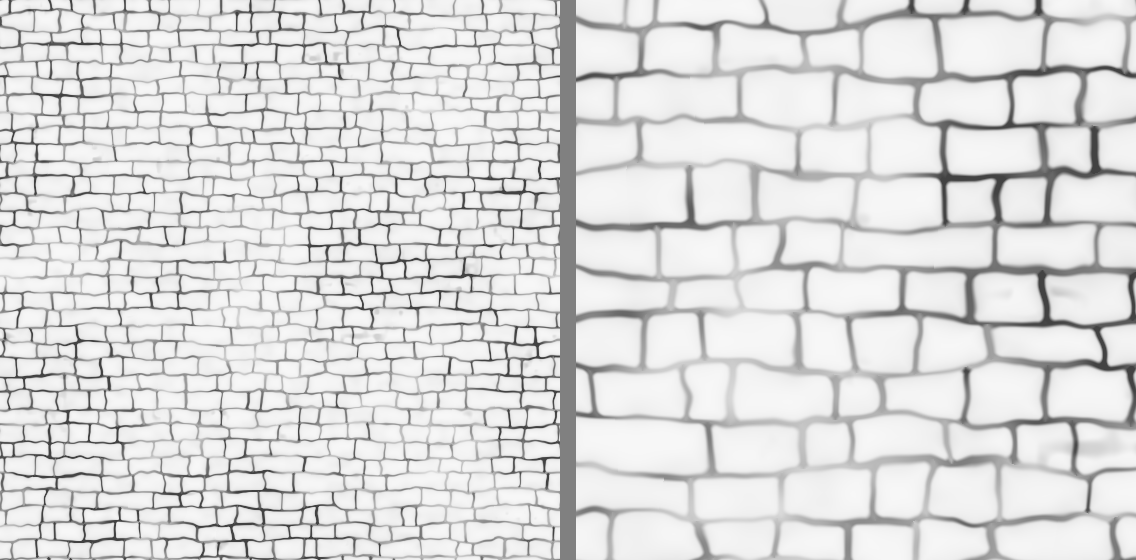
Left, the full canvas; right, a detail of the centre.
This texture map is drawn by a WebGL 1 fragment shader. Its source:

```glsl
precision highp float;
// Pale, whitewashed masonry: 34 courses of irregular rounded bricks with broken grey joints.
// Bed joints wander one by one, jittered uprights split each course, and the distance to a
// rounded brick outline drives mortar, a dark core and a faint halo. All noise wraps.

uniform vec2 u_resolution;

const float COURSES = 34.0;
const float BRICKS = 22.0;          // average bricks per course
const float COURSE_SHIFT = 0.2;     // vertical phase, in courses
const float WIDTH_JITTER = 0.64;    // shift of upright joints, in bricks
const float TILT = 0.07;            // slant of upright joints, in bricks
const float BED_DRIFT = 0.34;       // wandering of each bed joint, in courses
const float RIPPLE = 0.16;          // fine unevenness of edges, in courses
const float CORNER = 0.17;          // corner radius, in courses
const float INSET = 0.045;          // largest loss of brick size per side, in courses
const float MORTAR_WIDTH = 0.105;
const float MORTAR_DEPTH = 0.15;
const float CORE_WIDTH = 0.075;
const float CORE_DEPTH = 0.56;
const float HALO_WIDTH = 0.12;
const float HALO_DEPTH = 0.12;
const float MISSING = 0.08;         // share of painted-over upright joints
const float FACE_TONE = 0.972;

float hash(vec2 p) {
  return fract(sin(dot(p, vec2(127.1, 311.7))) * 43758.5453);
}

// Value noise that wraps after "period" cells
float noise(vec2 p, vec2 period) {
  vec2 cell = floor(p);
  vec2 f = fract(p);
  f = f * f * (3.0 - 2.0 * f);
  vec2 a = mod(cell, period);
  vec2 b = mod(cell + 1.0, period);
  return mix(mix(hash(a), hash(vec2(b.x, a.y)), f.x),
             mix(hash(vec2(a.x, b.y)), hash(b), f.x), f.y);
}

float tiledNoise(vec2 uv, vec2 cells) {
  return noise(uv * cells, cells);
}

// Noise along one bed joint, unrelated to its neighbours
float alongBed(float x, float bed, float cells) {
  return noise(vec2(x * cells, mod(bed, COURSES)), vec2(cells, COURSES));
}

float bedY(float x, float bed) {
  return bed + (alongBed(x, bed, 19.0) - 0.5) * BED_DRIFT;
}

float bedStrength(float x, float bed) {
  return 0.08 + 1.05 * alongBed(x + 0.31, bed, 23.0);
}

// Position of upright joint i in a course, slanted over the course height
float jointX(float i, float course, float height) {
  vec2 key = vec2(mod(i, BRICKS), course);
  float slant = (hash(key + 53.0) - 0.5) * TILT * (height - 0.5) * 2.0;
  return i + (hash(key + 11.0) - 0.5) * WIDTH_JITTER + slant;
}

float jointStrength(float i, float course) {
  return 0.35 + 0.85 * hash(vec2(mod(i, BRICKS), course) + 29.0);
}

// One where an upright joint is painted over, otherwise zero
float isMissing(float i, float course) {
  return step(hash(vec2(mod(i, BRICKS), course) + 91.0), MISSING);
}

void main() {
  vec2 uv = gl_FragCoord.xy / u_resolution;
  float pixel = COURSES / min(u_resolution.x, u_resolution.y);

  // Fine unevenness
  vec2 ripple = vec2(tiledNoise(uv + 0.13, vec2(75.0)),
                     tiledNoise(uv + 0.71, vec2(75.0))) - 0.5;
  vec2 p = uv + ripple * RIPPLE / COURSES;

  // Course between two wandering beds
  float y = p.y * COURSES - COURSE_SHIFT;
  float bed = floor(y);
  if (y < bedY(p.x, bed)) bed -= 1.0;
  else if (y >= bedY(p.x, bed + 1.0)) bed += 1.0;
  float toBottom = y - bedY(p.x, bed);
  float toTop = bedY(p.x, bed + 1.0) - y;
  float height = toBottom / (toBottom + toTop);
  float course = mod(bed, COURSES);

  // Brick between two uprights
  float x = p.x * BRICKS + hash(vec2(course, 7.0)) * BRICKS;
  float i = floor(x);
  if (x < jointX(i, course, height)) i -= 1.0;
  else if (x >= jointX(i + 1.0, course, height)) i += 1.0;
  vec2 brick = vec2(mod(i, BRICKS), course);
  float toLeft = (x - jointX(i, course, height)) * COURSES / BRICKS + isMissing(i, course);
  float toRight = (jointX(i + 1.0, course, height) - x) * COURSES / BRICKS
                + isMissing(i + 1.0, course);

  // Rounded outline, with its own loss of size
  vec2 gap = vec2(min(toLeft - INSET * hash(brick + 61.0), toRight - INSET * hash(brick + 83.0)),
                  min(toBottom - INSET * hash(brick + 17.0), toTop - INSET * hash(brick + 37.0)));
  float d = CORNER - length(max(CORNER - gap, 0.0)) + max(min(gap.x, gap.y) - CORNER, 0.0);

  // Strength of the nearest joint
  float upright = jointStrength(toLeft < toRight ? i : i + 1.0, course);
  float level = bedStrength(p.x, toBottom < toTop ? bed : bed + 1.0);
  float strength = mix(upright, level, smoothstep(-0.08, 0.08, gap.x - gap.y));

  // Mortar, core and halo, with patchy depth
  float broad = tiledNoise(uv + 0.21, vec2(6.0, 7.0));
  float patchy = 0.65 * broad + 0.35 * tiledNoise(uv + 0.57, vec2(45.0));
  float mortar = 1.0 - smoothstep(-0.01, max(MORTAR_WIDTH, 1.4 * pixel), d);
  float core = 1.0 - smoothstep(-0.01, max(CORE_WIDTH, 1.1 * pixel), d);
  float depth = CORE_DEPTH * clamp(strength * (0.05 + 1.2 * patchy), 0.0, 1.0);
  float halo = HALO_DEPTH * exp(-max(d, 0.0) / HALO_WIDTH) * (0.25 + patchy);
  float joint = MORTAR_DEPTH * (0.4 + patchy) * mortar * (0.4 + 0.8 * strength)
              + depth * core + halo;

  // Faint washes on the faces and a few scuffed spots
  float wash = tiledNoise(uv + 0.43, vec2(45.0, 55.0));
  float scuff = smoothstep(0.84, 0.96, tiledNoise(uv + 0.83, vec2(18.0, 22.0)))
              * smoothstep(0.5, 0.9, tiledNoise(uv, vec2(95.0)));
  float face = FACE_TONE - 0.03 * wash * wash - 0.02 * broad * hash(brick + 5.0) - 0.14 * scuff;

  gl_FragColor = vec4(vec3(max(face - joint, 0.26)), 1.0);
}
```
